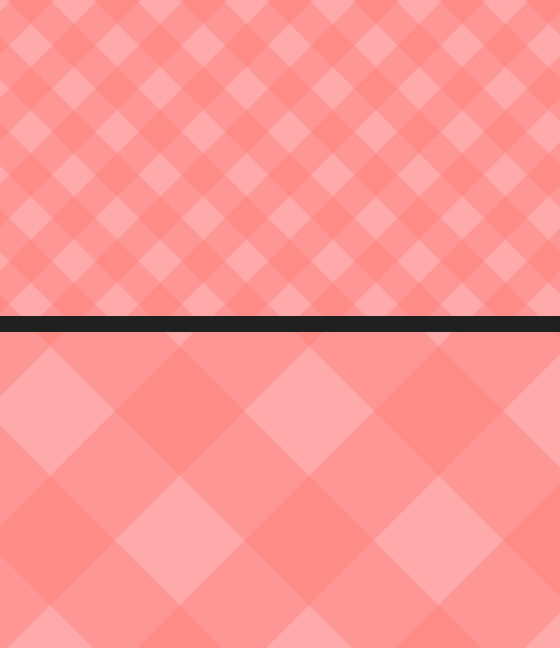
Top: the whole. Bottom: its middle third, enlarged.
This pattern is drawn by a Shadertoy shader. Its source:

```glsl
#define PERIOD 0.2731               // diamond spacing, in canvas heights
#define LIGHT_SHARE 0.5             // part of each period that is pale
#define ANCHOR vec2(0.9167, 0.5833) // centre of one pale diamond
#define DARK vec3(1.0, 0.547, 0.528)
#define MID vec3(1.0, 0.59, 0.59)
#define LIGHT vec3(1.0, 0.663, 0.67)

// Coverage of the pale bands on both diagonal axes
vec2 paleBands(vec2 diagonal, float blur) {
    vec2 fromCentre = abs(fract(diagonal / PERIOD + 0.5) - 0.5) * PERIOD;
    return smoothstep(-blur, blur, 0.5 * LIGHT_SHARE * PERIOD - fromCentre);
}

void mainImage(out vec4 fragColor, in vec2 fragCoord) {
    vec2 p = fragCoord / iResolution.y - ANCHOR;

    // Unnormalised 45 degree axes, so bands repeat at the diamond spacing
    vec2 diagonal = vec2(p.x + p.y, p.x - p.y);
    vec2 pale = paleBands(diagonal, 0.9 / iResolution.y);

    // Crossing bands: both dark, one pale, both pale
    vec3 color = mix(mix(DARK, MID, pale.x), mix(MID, LIGHT, pale.x), pale.y);
    fragColor = vec4(color, 1.0);
}
```
